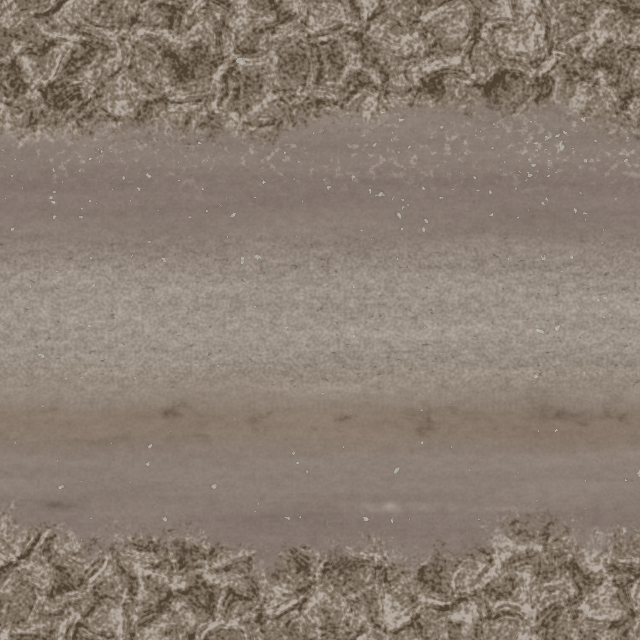
Give the GLSL for this texture, as a three.js fragment shader.

```glsl
varying vec2 vUv;

const vec3 MAUVE = vec3(0.520, 0.468, 0.435);
const vec3 MAUVE_PALE = vec3(0.548, 0.498, 0.460);
const vec3 RUT_BROWN = vec3(0.530, 0.468, 0.418);
const vec3 DUST = vec3(0.612, 0.572, 0.530);
const vec3 DUST_WARM = vec3(0.580, 0.530, 0.484);
const vec3 GRASS_DARK = vec3(0.310, 0.258, 0.200);
const vec3 GRASS_MID = vec3(0.500, 0.445, 0.382);
const vec3 GRASS_PALE = vec3(0.710, 0.670, 0.630);
const vec3 STONE = vec3(0.720, 0.710, 0.670);
const float CLUMP_SCALE = 25.0;
const float GRAIN_SCALE = 190.0;
const float TREAD_COUNT = 110.0;

vec2 hash2(vec2 p) {
  vec3 q = fract(p.xyx * vec3(0.1031, 0.1030, 0.0973));
  q += dot(q, q.yzx + 33.33);
  return fract((q.xx + q.yz) * q.zy);
}

float cornerSlope(vec2 cell, vec2 offset) {
  float angle = 6.2832 * hash2(cell).x;
  return dot(vec2(cos(angle), sin(angle)), offset);
}

float gradientNoise(vec2 p) {
  vec2 i = floor(p), f = fract(p);
  vec2 u = f * f * f * (f * (f * 6.0 - 15.0) + 10.0);
  vec2 e = vec2(0.0, 1.0);
  float low = mix(cornerSlope(i, f), cornerSlope(i + e.yx, f - e.yx), u.x);
  float high = mix(cornerSlope(i + e, f - e), cornerSlope(i + e.yy, f - e.yy), u.x);
  return mix(low, high, u.y);
}

float fbm(vec2 p) {
  float sum = 0.0, gain = 0.6;
  for (int i = 0; i < 5; i++) {
    sum += gain * gradientNoise(p);
    p = mat2(1.6, 1.2, -1.2, 1.6) * p + 17.3;
    gain *= 0.55;
  }
  return sum;
}

float blades(vec2 p, float angle) {
  float c = cos(angle), s = sin(angle);
  return gradientNoise(mat2(c, -s, s, c) * p * vec2(75.0, 170.0));
}

float blob(vec2 p, vec2 center, vec2 size) {
  vec2 d = (p - center) / size;
  return exp(-dot(d, d));
}

float band(float y, float center, float size) {
  float d = (y - center) / size;
  return exp(-d * d);
}

float clumps(vec2 p) {
  vec2 warp = vec2(gradientNoise(p * 20.0), gradientNoise(p * 20.0 + 31.0));
  return fbm(p * CLUMP_SCALE + 1.2 * warp);
}

vec3 grassColor(vec2 p) {
  float clump = clumps(p);
  float relief = clump - clumps(p + vec2(-0.003, 0.004));
  float lean = smoothstep(-0.2, 0.2, gradientNoise(p * 24.0 + 5.0));
  float strands = mix(blades(p, 0.6), blades(p, 2.3), lean);
  float tone = 0.50 + 0.95 * clump + 0.28 * strands + 0.55 * relief;
  tone += 0.32 * gradientNoise(p * 110.0) + 0.35 * gradientNoise(p * GRAIN_SCALE);
  vec3 color = mix(GRASS_DARK, GRASS_MID, smoothstep(0.0, 0.5, tone));
  return mix(color, GRASS_PALE, smoothstep(0.42, 1.0, tone));
}

vec3 roadColor(vec2 p) {
  // Long bands, wobbling slightly along the road
  float y = p.y + 0.022 * fbm(p * vec2(5.0, 14.0));
  vec3 color = mix(MAUVE, MAUVE_PALE, smoothstep(0.19, 0.26, y));
  color = mix(color, RUT_BROWN, smoothstep(0.27, 0.335, y));
  color = mix(color, DUST_WARM, smoothstep(0.335, 0.395, y));
  color = mix(color, DUST, smoothstep(0.39, 0.47, y));
  color = mix(color, MAUVE_PALE, smoothstep(0.53, 0.64, y));
  color = mix(color, MAUVE, smoothstep(0.60, 0.68, y));
  color = mix(color, MAUVE_PALE, smoothstep(0.72, 0.82, y));
  // Streaks, mottling and grain, strongest on the dusty crown
  float crown = smoothstep(0.36, 0.43, y) * (1.0 - smoothstep(0.58, 0.66, y));
  color += 0.055 * fbm(p * vec2(3.0, 26.0));
  color += (0.04 + 0.07 * crown) * fbm(p * vec2(50.0, 85.0));
  color += (0.025 + 0.055 * crown) * gradientNoise(p * GRAIN_SCALE);
  // Dark pits in the crown
  float pits = smoothstep(0.22, 0.5, fbm(p * vec2(60.0, 90.0) + 40.0));
  color -= 0.10 * pits * (0.25 + crown);
  // Damp smudges and the pale scrape
  float damp = smoothstep(0.0, 0.5, fbm(p * vec2(16.0, 24.0) + 9.0));
  damp *= band(p.y, 0.345, 0.03);
  damp += 0.7 * blob(p, vec2(0.09, 0.21), vec2(0.025, 0.007));
  damp += 0.7 * blob(p, vec2(0.88, 0.353), vec2(0.04, 0.010));
  color -= 0.12 * damp * (0.9 + 1.5 * fbm(p * 60.0));
  float scrape = blob(p, vec2(0.61, 0.208), vec2(0.07, 0.009));
  scrape += 0.6 * blob(p, vec2(0.78, 0.204), vec2(0.07, 0.005));
  color += 0.09 * scrape * (0.8 + 1.5 * fbm(p * 35.0));
  // Faint tread marks
  color += 0.008 * band(p.y, 0.365, 0.006) * sin(6.2832 * TREAD_COUNT * p.x);
  // Scattered dust below the upper verge
  float dust = smoothstep(0.08, 0.45, fbm(p * vec2(75.0, 90.0)) + 0.5 * fbm(p * 9.0));
  return color + 0.12 * dust * band(p.y, 0.77, 0.06);
}

// One jittered stone per cell; x is cover, y is its shadow
vec2 stones(vec2 p, float cells, float density) {
  vec2 q = p * cells, cell = floor(q);
  vec2 chance = hash2(cell + cells), jitter = hash2(cell + 71.0);
  vec2 d = fract(q) - mix(vec2(0.3), vec2(0.7), jitter);
  float c = cos(6.2832 * jitter.y), s = sin(6.2832 * jitter.y);
  d = mat2(c, s, -s, c) * d * vec2(1.0, mix(1.0, 2.2, jitter.x));
  float radius = mix(0.07, 0.22, chance.y * chance.y);
  radius *= 1.0 + 1.1 * gradientNoise(q * 6.0);
  float cover = 1.0 - smoothstep(radius - 0.05, radius + 0.04, length(d));
  float shade = 1.0 - smoothstep(radius - 0.02, radius + 0.10, length(d));
  return step(chance.x, density) * vec2(cover, shade);
}

void main() {
  vec2 p = vUv;
  // Ragged verges above and below the road
  float top = 0.79 + 0.04 * smoothstep(0.3, 0.75, p.x) - 0.03 * smoothstep(0.88, 0.97, p.x);
  float bottom = 0.155 + 0.022 * cos(6.2832 * p.x) + 0.014 * cos(23.0 * (p.x - 0.54));
  float inside = max(p.y - top, bottom - p.y);
  float ragged = inside + 0.06 * fbm(p * 18.0) + 0.05 * fbm(p * 80.0);
  vec3 color = mix(roadColor(p), grassColor(p), smoothstep(-0.025, 0.03, ragged));

  // Stones gather in the upper track
  float density = 0.025 + 0.06 * band(p.y, 0.72, 0.09);
  density += 0.25 * blob(p, vec2(0.84, 0.76), vec2(0.13, 0.06));
  density += 0.25 * blob(p, vec2(0.63, 0.78), vec2(0.05, 0.03));
  density += 0.25 * blob(p, vec2(0.13, 0.74), vec2(0.05, 0.04));
  density *= 1.0 - smoothstep(-0.02, 0.02, inside);
  for (int layer = 0; layer < 3; layer++) {
    vec2 stone = stones(p + 0.137 * float(layer), 28.0 + 19.0 * float(layer), density);
    color *= 1.0 - 0.12 * stone.y;
    color = mix(color, STONE + 0.12 * gradientNoise(p * 210.0), 0.85 * stone.x);
  }
  gl_FragColor = vec4(clamp(color, 0.0, 1.0), 1.0);
}
```
